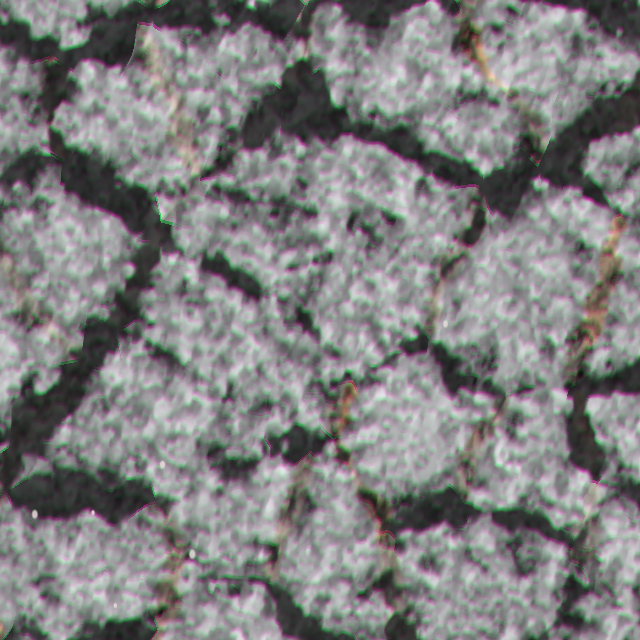
This texture is drawn by a Shadertoy shader. Its source:

```glsl
// Weathered grey plates split by ragged dark cracks, with grain and colour fringes.

const float PLATES = 4.1;                   // plates across the canvas
const float BEND = 0.028;                   // how far the cracks curve
const float RAGGED = 0.065;                 // raggedness of the crack rims
const float GRAIN = 0.52;                   // contrast of the fine grain
const float PLATE_TONE = 0.625;
const float CRACK_TONE = 0.19;
const vec2 FRINGE = vec2(0.0012, 0.0045);   // shift of the green layer
const vec3 STONE_TINT = vec3(1.0, 1.005, 1.015);
const vec3 VEIN_TINT = vec3(1.07, 0.99, 0.90);
const vec3 RUST_TINT = vec3(1.32, 0.98, 0.74);
const vec3 GLINT = vec3(0.90, 0.87, 0.85);

vec2 hash2(vec2 c) {
    vec3 q = fract(c.xyx * vec3(0.1031, 0.1030, 0.0973));
    q += dot(q, q.yzx + 33.33);
    return fract((q.xx + q.yz) * q.zy);
}

// Smooth cellular noise: random values blended around jittered points.
float cellNoise(vec2 p) {
    vec2 cell = floor(p), f = p - cell;
    float sum = 0.0, total = 0.0;
    for (int y = -1; y <= 1; y++)
    for (int x = -1; x <= 1; x++) {
        vec2 o = vec2(x, y);
        vec2 r = o + hash2(cell + o) - f;
        float weight = exp(-5.0 * dot(r, r));
        sum += weight * hash2(cell + o + 37.0).x;
        total += weight;
    }
    return sum / total;
}

float layeredNoise(vec2 p) {
    return 0.5 * cellNoise(p) + 0.3 * cellNoise(p * 2.1 + 5.3)
         + 0.2 * cellNoise(p * 4.3 + 9.1);
}

// Nearest plate border: distance, steepness of the border, random value per border.
vec3 plateBorder(vec2 p) {
    vec2 cell = floor(p), f = p - cell;
    vec2 nearest = vec2(0.0), home = vec2(0.0);
    float best = 9.0;
    for (int y = -1; y <= 1; y++)
    for (int x = -1; x <= 1; x++) {
        vec2 o = vec2(x, y);
        vec2 r = o + hash2(cell + o + 11.0) - f;
        if (dot(r, r) < best) { best = dot(r, r); nearest = r; home = o; }
    }
    vec3 border = vec3(9.0, 0.0, 0.0);
    for (int y = -2; y <= 2; y++)
    for (int x = -2; x <= 2; x++) {
        vec2 o = home + vec2(x, y);
        vec2 r = o + hash2(cell + o + 11.0) - f;
        vec2 across = r - nearest;
        if (dot(across, across) < 1e-4) continue;
        vec2 normal = normalize(across);
        float d = dot(0.5 * (r + nearest), normal);
        if (d < border.x)
            border = vec3(d, abs(normal.x), hash2(2.0 * cell + home + o + 53.0).x);
    }
    return border;
}

// Brightness of the surface in x, amount of brown vein in y.
vec2 surface(vec2 p) {
    vec2 bend = vec2(sin(9.0 * p.y + 2.0 * sin(5.0 * p.x)),
                     sin(8.0 * p.x + 1.5 + 2.0 * sin(6.0 * p.y)));
    bend += 1.2 * vec2(cellNoise(p * 13.0), cellNoise(p * 13.0 + 40.0)) - 0.6;
    vec3 border = plateBorder((p + BEND * bend) * PLATES + 3.0);
    float d = border.x / PLATES;
    float rough = layeredNoise(p * 22.0) - 0.5;

    // Cracks open wide in places and close in others; level ones gape most.
    float opening = mix(-0.012, 0.022, border.z) + 0.010 - 0.015 * border.y
                  + 0.03 * (cellNoise(p * 7.0 + 17.0) - 0.5);
    float crack = 1.0 - smoothstep(-0.008, 0.008, d - opening + RAGGED * rough);
    float margin = 1.0 - smoothstep(0.0, 0.05, d - 0.6 * opening + 0.17 * rough);
    float pits = margin * smoothstep(0.54, 0.68, layeredNoise(p * 34.0 + 23.0));
    float vein = smoothstep(0.6, 0.9, border.y)
               * (1.0 - smoothstep(0.007, 0.022, d + 0.04 * rough));

    float grain = 0.55 * cellNoise(p * 58.0) + 0.45 * cellNoise(p * 116.0 + 7.0) - 0.5;
    float tone = PLATE_TONE - 0.14 * margin - 0.17 * pits - 0.04 * vein
               + GRAIN * grain + 0.12 * rough;
    tone = mix(tone, CRACK_TONE + 0.2 * grain, crack);
    return vec2(tone, vein * (1.0 - 0.6 * crack));
}

// Sparse pale specks.
float glints(vec2 p) {
    vec2 cell = floor(p * 9.0);
    vec2 centre = (cell + 0.2 + 0.6 * hash2(cell + 71.0)) / 9.0;
    vec2 pick = hash2(cell + 97.0);
    float radius = mix(0.004, 0.008, pick.y);
    float speck = 1.0 - smoothstep(0.4 * radius, radius, length((p - centre) * vec2(1.2, 0.8)));
    return speck * step(0.93, pick.x);
}

void mainImage(out vec4 fragColor, in vec2 fragCoord) {
    vec2 p = fragCoord / iResolution.y;
    vec2 base = surface(p);
    float green = surface(p + FRINGE).x;

    // The shifted green layer leaves green and magenta rims on the cracks.
    vec3 color = vec3(base.x, green, mix(base.x, green, 0.25)) * STONE_TINT;
    float rust = smoothstep(0.62, 0.80, cellNoise(p * 10.0 + 61.0));
    color *= mix(vec3(1.0), mix(VEIN_TINT, RUST_TINT, rust), base.y);
    color = mix(color, GLINT, 0.85 * glints(p));
    fragColor = vec4(clamp(color, 0.0, 1.0), 1.0);
}
```
